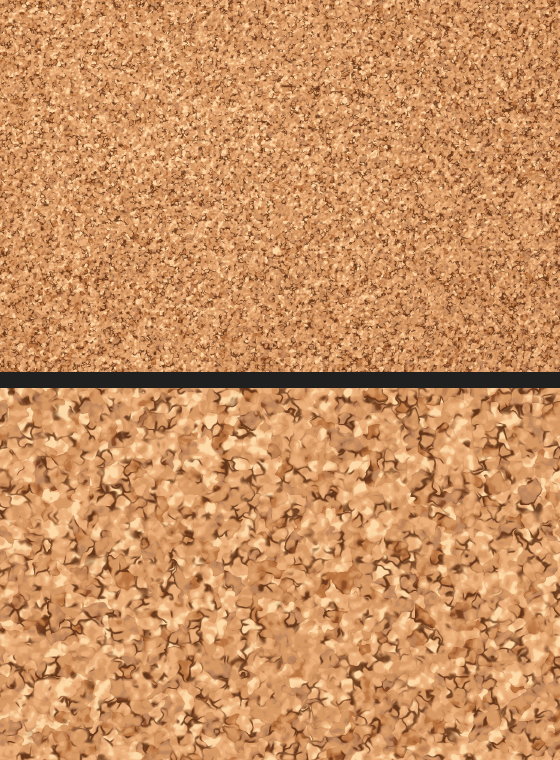
Top: the whole. Bottom: its middle third, enlarged.
Reproduce this texture procedurally as a WebGL 2 fragment shader.

```glsl
#version 300 es
precision highp float;
// Pressed cork board: tiny angular granules with dark pits under soft uneven light.

uniform vec2 u_resolution;
out vec4 fragColor;

vec3 hash3(vec2 p) {
  vec3 q = fract(p.xyx * vec3(0.1031, 0.1030, 0.0973));
  q += dot(q, q.yxz + 33.33);
  return fract((q.xxy + q.yzz) * q.zyx);
}

float noise(vec2 p) {
  vec2 i = floor(p), f = fract(p);
  f = f * f * (3.0 - 2.0 * f);
  float low = mix(hash3(i).x, hash3(i + vec2(1, 0)).x, f.x);
  float high = mix(hash3(i + vec2(0, 1)).x, hash3(i + vec2(1, 1)).x, f.x);
  return mix(low, high, f.y);
}

// Stretched, randomly turned cells: x = gap to the next cell, yzw = cell randoms
vec4 granules(vec2 p) {
  vec2 home = floor(p);
  float nearest = 9.0, second = 9.0;
  vec3 id = vec3(0.0);
  for (int y = -1; y <= 1; y++) {
    for (int x = -1; x <= 1; x++) {
      vec2 cell = home + vec2(x, y);
      vec3 rnd = hash3(cell + 17.0);
      float turn = 6.2832 * rnd.z;
      float c = cos(turn), s = sin(turn);
      vec2 d = mat2(c, -s, s, c) * (cell + 0.05 + 0.9 * rnd.xy - p);
      float dist = length(d * vec2(0.75, 1.35));
      if (dist < nearest) {
        second = nearest;
        nearest = dist;
        id = hash3(cell + 91.0);
      } else {
        second = min(second, dist);
      }
    }
  }
  return vec4(second - nearest, id);
}

// Brown to cream, spaced by how much area each tone covers
vec3 corkRamp(float t, float hue) {
  vec3 midTan = mix(vec3(0.74, 0.46, 0.25), vec3(0.75, 0.53, 0.37), hue);
  vec3 c = mix(vec3(0.55, 0.30, 0.15), midTan, smoothstep(0.0, 0.20, t));
  c = mix(c, vec3(0.85, 0.60, 0.39), smoothstep(0.24, 0.46, t));
  c = mix(c, vec3(0.93, 0.69, 0.48), smoothstep(0.54, 0.74, t));
  return mix(c, vec3(0.99, 0.85, 0.65), smoothstep(0.80, 1.0, t));
}

vec3 cork(vec2 p) {
  // Ragged outlines
  vec2 warp = vec2(noise(p * 190.0), noise(p * 190.0 + 40.0)) - 0.5;
  vec2 q = p + 0.006 * warp;

  // Fine granules, with a few larger chips among them
  vec4 grain = granules(q * 98.0);
  vec4 chip = granules(q * 64.0 + 30.0);
  if (chip.w > 0.80) grain = chip;

  // Broad light, brightest at the upper left
  float light = 0.10 - 0.20 * length((p - vec2(0.53, 0.66)) * vec2(0.75, 1.0));
  light += 0.05 * (noise(p * 6.0) - 0.5);

  // Small bumps lit from the upper left
  vec2 toLight = vec2(-0.0022, 0.0022);
  float relief = noise((p - toLight) * 150.0) - noise((p + toLight) * 150.0);

  // Tone per granule plus fine mottling
  float mottle = noise(p * 250.0 + 70.0) - 0.5;
  float tone = 0.58 + 0.66 * (grain.y - 0.5) + 0.36 * mottle + 0.36 * relief + light;

  // Short dark pits where granules meet
  float gap = 1.0 - smoothstep(0.04, 0.34, grain.x);
  float depth = smoothstep(0.45, 0.85, noise(p * 125.0 + 9.0));
  tone -= gap * (0.08 + 0.42 * depth);
  float hue = smoothstep(0.25, 0.75, grain.z + 0.2 * (p.x - 0.75));
  vec3 color = corkRamp(tone, hue);
  return mix(color, vec3(0.33, 0.17, 0.07), 0.75 * gap * depth);
}

void main() {
  // Four samples smooth the granule edges
  vec3 color = vec3(0.0);
  for (int i = 0; i < 4; i++) {
    vec2 offset = vec2(i % 2, i / 2) * 0.5 - 0.25;
    color += cork((gl_FragCoord.xy + offset) / u_resolution.y);
  }
  fragColor = vec4(color * 0.25, 1.0);
}
```
